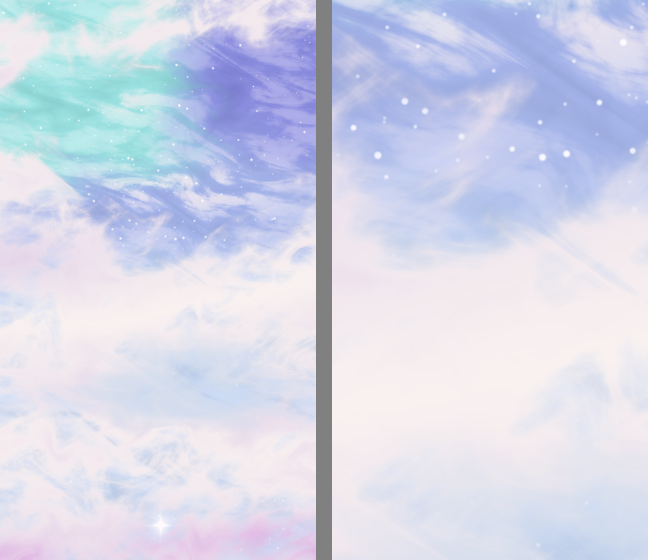
Left, the full canvas; right, a detail of the centre.
A Shadertoy shader for this texture:

```glsl
// Draws a pastel dream sky: pink clouds opening onto teal and indigo, with stars and a sparkle.

vec2 hash2(vec2 p) {
    vec3 q = fract(p.xyx * vec3(0.1031, 0.1030, 0.0973));
    q += dot(q, q.yzx + 33.33);
    return fract((q.xx + q.yz) * q.zy);
}

// Inverted cellular noise: a round puff around each jittered point
float puff(vec2 p) {
    vec2 cell = floor(p), f = fract(p);
    float nearest = 1.5;
    for (int y = -1; y <= 1; y++)
    for (int x = -1; x <= 1; x++) {
        vec2 o = vec2(x, y);
        vec2 d = o + hash2(cell + o) - f;
        nearest = min(nearest, dot(d, d));
    }
    return 1.0 - min(nearest, 1.0);
}

// Layered sines bend the domain so the puffs lose their cell shapes
vec2 swirl(vec2 p) {
    for (float k = 1.0; k < 5.0; k++)
        p += 0.22 / k * sin(k * 2.3 * p.yx + vec2(1.7, 4.1) * k);
    return p;
}

// Octaves of puffs, centred near zero
float billow(vec2 p) {
    float sum = 0.0, amp = 0.5;
    p = swirl(p);
    for (int i = 0; i < 6; i++) {
        sum += amp * (puff(p) - 0.72);
        p = mat2(1.6, 1.2, -1.2, 1.6) * p + 7.3;
        amp *= 0.54;
    }
    return sum;
}

float blob(vec2 p, vec2 centre, vec2 radius) {
    vec2 q = (p - centre) / radius;
    return exp(-dot(q, q));
}

// Scattered dots, one per cell at most
float stars(vec2 p, float cells, float density) {
    vec2 cell = floor(p * cells), f = fract(p * cells);
    vec2 h = hash2(cell + cells), place = 0.2 + 0.6 * hash2(cell + 71.0);
    float radius = mix(0.0007, 0.0021, h.y * h.y * h.y);
    float d = length(f - place) / cells;
    float soft = 0.7 / iResolution.y + 0.0005;
    float dot1 = 1.0 - smoothstep(radius - soft, radius + soft, d);
    return step(h.x, density) * dot1 * (0.45 + 0.55 * h.y);
}

void mainImage(out vec4 fragColor, in vec2 fragCoord) {
    vec2 p = fragCoord / iResolution.y;
    float broad = billow(p * vec2(5.0, 6.5) + 3.0);
    float fine = billow(p * vec2(11.0, 15.0) + 19.0);
    float wisp = billow(mat2(0.96, 0.28, -0.28, 0.96) * p * vec2(6.0, 19.0) + 41.0);

    // Cloud body: cream shaded with lilac and pink
    vec3 cream = vec3(0.963, 0.932, 0.938), lilac = vec3(0.885, 0.815, 0.91);
    float shade = 0.14 - 0.7 * broad - 0.6 * fine;
    shade += 0.6 * blob(p, vec2(0.02, 0.54), vec2(0.16, 0.06));
    shade += 0.35 * blob(p, vec2(0.5, 0.27), vec2(0.17, 0.06));
    shade += 0.25 * blob(p, vec2(0.12, 0.29), vec2(0.12, 0.04));
    vec3 color = mix(cream, lilac, clamp(shade, 0.0, 0.9));

    // Pale blue veil in the middle
    float veil = blob(p, vec2(0.33, 0.31), vec2(0.21, 0.085)) + 0.9 * wisp;
    color = mix(color, vec3(0.81, 0.86, 0.93), 0.85 * smoothstep(0.2, 1.0, veil));

    // Warm bright band of haze
    float band = (p.y - 0.42 - 0.28 * p.x * p.x - 0.05 * broad) / 0.035;
    color = mix(color, vec3(0.985, 0.955, 0.945), 0.75 * exp(-band * band));

    // Lower cloud bank, rosy at the bottom
    float depth = 0.265 - 0.08 * p.x + 0.11 * broad + 0.07 * fine - p.y;
    float rosy = 0.10 + 0.4 * (1.0 - smoothstep(0.0, 0.17, p.y)) - 0.8 * fine - 0.6 * broad;
    vec3 bank = mix(vec3(0.968, 0.935, 0.94), lilac, clamp(rosy, 0.0, 1.0));
    float corners = blob(p, vec2(0.54, 0.03), vec2(0.17, 0.045))
                  + blob(p, vec2(0.0, 0.0), vec2(0.12, 0.035))
                  + 0.6 * blob(p, vec2(0.29, 0.03), vec2(0.07, 0.035));
    bank = mix(bank, vec3(0.87, 0.69, 0.89), clamp(corners * (0.75 - 1.3 * fine), 0.0, 0.85));
    color = mix(color, bank, smoothstep(-0.006, 0.02, depth));

    // Sky colours: teal on the left, indigo top right, soft blue below
    vec2 bent = p + vec2(0.12, 0.08) * broad + 0.08 * wisp;
    vec3 sky = mix(vec3(0.73, 0.80, 0.92), vec3(0.63, 0.69, 0.90), smoothstep(0.5, 0.62, bent.y));
    sky = mix(sky, vec3(0.53, 0.54, 0.86), smoothstep(0.66, 0.85, bent.y + 0.25 * (bent.x - 0.45)));
    float teal = (1.0 - smoothstep(0.27, 0.42, bent.x)) * smoothstep(0.65, 0.74, bent.y);
    sky = mix(sky, vec3(0.60, 0.87, 0.87), teal);
    sky += 0.16 * wisp + 0.1 * fine;

    // Opening in the clouds, ragged by noise and crossed by thin streaks
    float roof = 0.865 + 0.15 * p.x;
    float ground = 0.545 + 0.22 * (1.0 - smoothstep(0.02, 0.24, p.x)) + 0.08 * smoothstep(0.3, 0.56, p.x);
    float inside = min(roof - p.y, 0.75 * (p.y - ground));
    inside = max(inside, 0.07 * blob(p, vec2(0.11, 0.98), vec2(0.08, 0.035)) - 0.03);
    inside += 0.16 * broad + 0.13 * fine;
    float opening = smoothstep(-0.025, 0.05, inside);
    float streak = smoothstep(0.03, 0.22, wisp + 0.4 * fine);
    streak *= 0.25 + 0.6 * blob(p, vec2(0.33, 0.66), vec2(0.18, 0.05))
                   + 0.5 * blob(p, vec2(0.23, 0.83), vec2(0.07, 0.04));
    color = mix(color, sky, opening * (1.0 - clamp(streak, 0.0, 0.85)));

    // Stars, thickest along a slanting drift
    float drift = blob(p, vec2(0.28, 0.66 + 0.5 * (0.28 - p.x)), vec2(0.12, 0.12));
    float light = stars(p, 34.0, 0.32) + stars(p + 0.37, 62.0, 0.1 + 0.35 * drift);
    color = mix(color, vec3(0.98, 0.98, 1.0), clamp(light, 0.0, 1.0) * max(opening, 0.5 * drift));

    // Four-pointed sparkle with a glow
    vec2 s = abs(p - vec2(0.287, 0.062));
    float rays = exp(-s.x / 0.014 - s.y / 0.0018) + exp(-s.y / 0.014 - s.x / 0.0018);
    float glow = 0.8 * exp(-dot(s, s) / 0.0003);
    color = mix(color, vec3(1.0, 0.985, 0.99), clamp(rays + glow, 0.0, 1.0));

    fragColor = vec4(clamp(color, 0.0, 1.0), 1.0);
}
```
